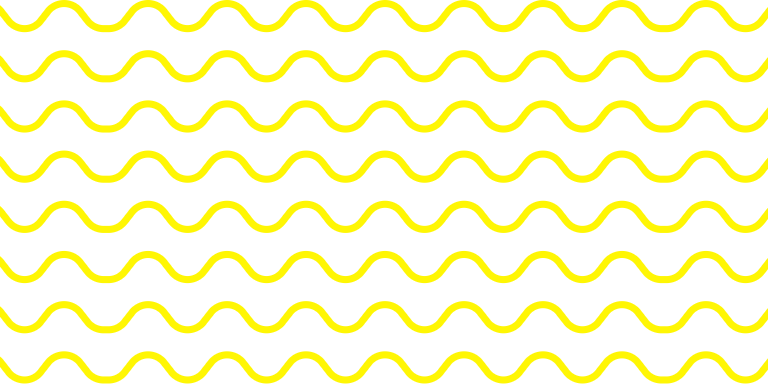
Write a Shadertoy shader that draws this pattern.

```glsl
// Stacked rows of rounded yellow waves on white.
// Each wave is built from circular arcs joined by straight slopes, folded to a
// quarter wave; a short flat trough marks the seam of every seven-wave tile.

// Lengths are fractions of the canvas height
const float WAVE_LENGTH  = 0.2057;
const float WAVES_PER_TILE = 7.0;
const float SEAM_FLAT    = 0.0130;  // extra flat length in the seam trough
const float SEAM_X       = 0.2762;  // centre of the first seam
const float ROW_PITCH    = 0.1307;
const float FIRST_ROW_Y  = 0.0432;  // midline of the lowest row
const float AMPLITUDE    = 0.0327;
const float SLOPE_ANGLE  = 0.9076;  // steepest slope, in radians
const float LINE_WIDTH   = 0.0184;

const vec3 PAPER = vec3(1.0);
const vec3 INK   = vec3(1.0, 0.965, 0.015);

// Repeats a coordinate with the given period, centred on zero
float repeatCentred(float x, float period) {
    return mod(x + 0.5 * period, period) - 0.5 * period;
}

// Distance to the wave centreline; crestOffset is measured from the nearest crest
float waveDistance(float crestOffset, float height) {
    float quarter = 0.25 * WAVE_LENGTH;
    vec2 p = vec2(crestOffset, height);

    // Turn the trough half about the inflection point onto the crest half
    if (p.x > quarter) p = vec2(2.0 * quarter - p.x, -p.y);

    // Arc radius that makes the slope tangent and pass through the inflection
    vec2 normal = vec2(sin(SLOPE_ANGLE), cos(SLOPE_ANGLE));
    float radius = (quarter * normal.x - AMPLITUDE * normal.y) / (1.0 - normal.y);
    p.y -= AMPLITUDE - radius;

    bool onArc = p.x * normal.y < p.y * normal.x;
    return abs((onArc ? length(p) : dot(p, normal)) - radius);
}

void mainImage(out vec4 fragColor, in vec2 fragCoord) {
    vec2 uv = fragCoord / iResolution.y;
    float pixel = 1.0 / iResolution.y;

    // Mirror each tile about its seam and hold the trough along the flat part
    float tileWidth = WAVES_PER_TILE * WAVE_LENGTH + SEAM_FLAT;
    float seamOffset = abs(repeatCentred(uv.x - SEAM_X, tileWidth));
    float waveX = max(seamOffset - 0.5 * SEAM_FLAT, 0.0);

    float crestOffset = abs(mod(waveX, WAVE_LENGTH) - 0.5 * WAVE_LENGTH);
    float height = repeatCentred(uv.y - FIRST_ROW_Y, ROW_PITCH);

    // Stroke with a one-pixel soft edge
    float edge = waveDistance(crestOffset, height) - 0.5 * LINE_WIDTH;
    float coverage = clamp(0.5 - edge / pixel, 0.0, 1.0);
    fragColor = vec4(mix(PAPER, INK, coverage), 1.0);
}
```
